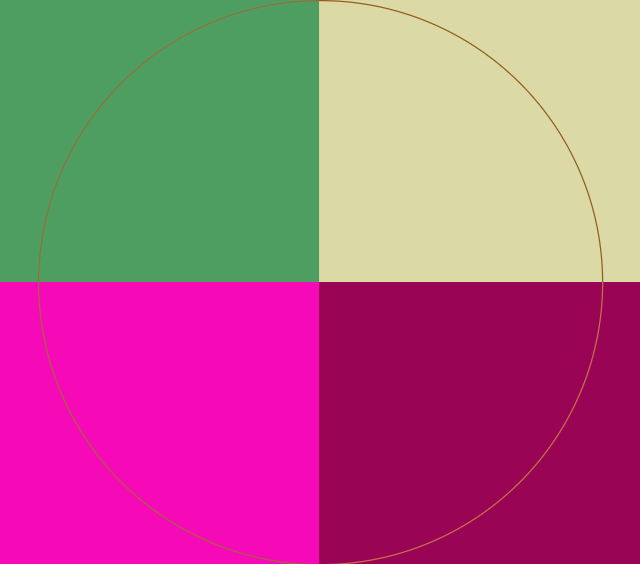
Give the GLSL for this background, as a WebGL 1 fragment shader.

```glsl
precision mediump float;
// Four flat colour quadrants crossed by a thin circle touching top and bottom.
uniform vec2 u_resolution;

const vec3 GREEN = vec3(0.31, 0.62, 0.38);
const vec3 CREAM = vec3(0.86, 0.85, 0.65);
const vec3 MAGENTA = vec3(0.965, 0.035, 0.715);
const vec3 PLUM = vec3(0.60, 0.015, 0.33);

const vec3 OLIVE_LINE = vec3(0.57, 0.44, 0.22);
const vec3 BROWN_LINE = vec3(0.58, 0.36, 0.12);
const vec3 TAN_LINE = vec3(0.66, 0.38, 0.24);
const vec3 ORANGE_LINE = vec3(0.78, 0.44, 0.28);

// Lengths are fractions of the canvas height, measured from its centre.
const float SPLIT_X = -0.0017;
const vec2 RING_CENTER = vec2(0.0011, -0.0011);
const float RING_RADIUS = 0.5;
const float RING_WIDTH = 0.0022;

// Coverage of a signed distance (positive inside), softened over one pixel.
float coverage(float inside, float pixel) {
  return clamp(inside / pixel + 0.5, 0.0, 1.0);
}

// Blends four corner colours; side.x runs left to right, side.y bottom to top.
vec3 quadrants(vec2 side, vec3 topLeft, vec3 topRight, vec3 lowLeft, vec3 lowRight) {
  return mix(mix(lowLeft, lowRight, side.x), mix(topLeft, topRight, side.x), side.y);
}

float ringMask(vec2 p, vec2 center, float radius, float width, float pixel) {
  float offset = abs(length(p - center) - radius);
  return coverage(0.5 * width - offset, pixel);
}

void main() {
  float pixel = 1.0 / u_resolution.y;
  vec2 p = (gl_FragCoord.xy - 0.5 * u_resolution) * pixel;
  vec2 side = vec2(coverage(p.x - SPLIT_X, pixel), coverage(p.y, pixel));

  vec3 field = quadrants(side, GREEN, CREAM, MAGENTA, PLUM);
  vec3 line = quadrants(side, OLIVE_LINE, BROWN_LINE, TAN_LINE, ORANGE_LINE);
  float ring = ringMask(p, RING_CENTER, RING_RADIUS, RING_WIDTH, pixel);

  gl_FragColor = vec4(mix(field, line, ring), 1.0);
}
```
